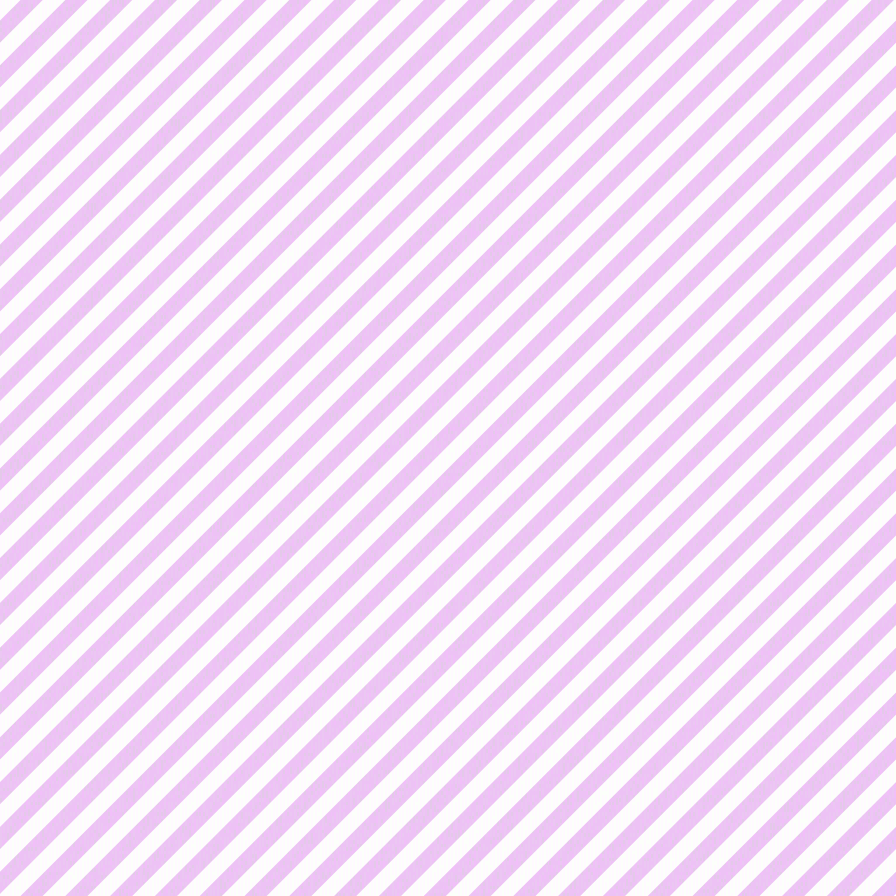
This pattern is drawn by a WebGL 1 fragment shader. Its source:

```glsl
precision highp float;
// Lilac and white diagonal stripes with a fine woven grain.

uniform vec2 u_resolution;

const float STRIPES = 20.0;               // repeats across and down
const float STRIPE_WIDTH = 0.495;         // lilac share of one repeat
const float STRIPE_CENTRE = 0.705;        // phase from the upper left corner
const vec2 THREADS = vec2(512.0, 256.0);  // even counts, so the weave wraps
const float EDGE_PIXELS = 1.2;            // softness of the stripe edges

const vec3 LILAC = vec3(0.93, 0.76, 0.96);
const vec3 LILAC_DULL = vec3(0.92, 0.78, 0.95);
const vec3 LILAC_BRIGHT = vec3(0.95, 0.75, 0.98);
const vec3 LILAC_GREY = vec3(0.89, 0.79, 0.91);
const vec3 WHITE_MINT = vec3(0.99, 1.00, 0.98);
const vec3 WHITE_PINK = vec3(1.00, 0.98, 1.00);

float hash(vec2 p) {
  vec3 q = fract(vec3(p.xyx) * 0.1031);
  q += dot(q, q.yzx + 33.33);
  return fract((q.x + q.y) * q.z);
}

// Thread brightness from 0 to 1: alternating ribs with random variation.
float weave(vec2 uv) {
  vec2 cell = mod(floor(uv * THREADS), THREADS);
  float rib = mod(cell.x, 2.0);
  return 0.5 * (rib + hash(cell));
}

vec3 lilacThread(float tone) {
  vec3 color = mix(LILAC_GREY, LILAC_DULL, step(0.10, tone));
  color = mix(color, LILAC, step(0.34, tone));
  return mix(color, LILAC_BRIGHT, step(0.88, tone));
}

// Coverage of the stripes that rise to the right at 45 degrees.
float stripeMask(vec2 uv) {
  float phase = (uv.x + 1.0 - uv.y) * STRIPES;
  float fromCentre = abs(fract(phase - STRIPE_CENTRE + 0.5) - 0.5);
  float soft = 0.5 * EDGE_PIXELS * STRIPES * length(1.0 / u_resolution);
  float halfWidth = 0.5 * STRIPE_WIDTH;
  return 1.0 - smoothstep(halfWidth - soft, halfWidth + soft, fromCentre);
}

void main() {
  vec2 uv = gl_FragCoord.xy / u_resolution;
  float tone = weave(uv);
  vec3 ground = mix(WHITE_PINK, WHITE_MINT, step(0.48, tone));
  vec3 color = mix(ground, lilacThread(tone), stripeMask(uv));
  gl_FragColor = vec4(color, 1.0);
}
```
